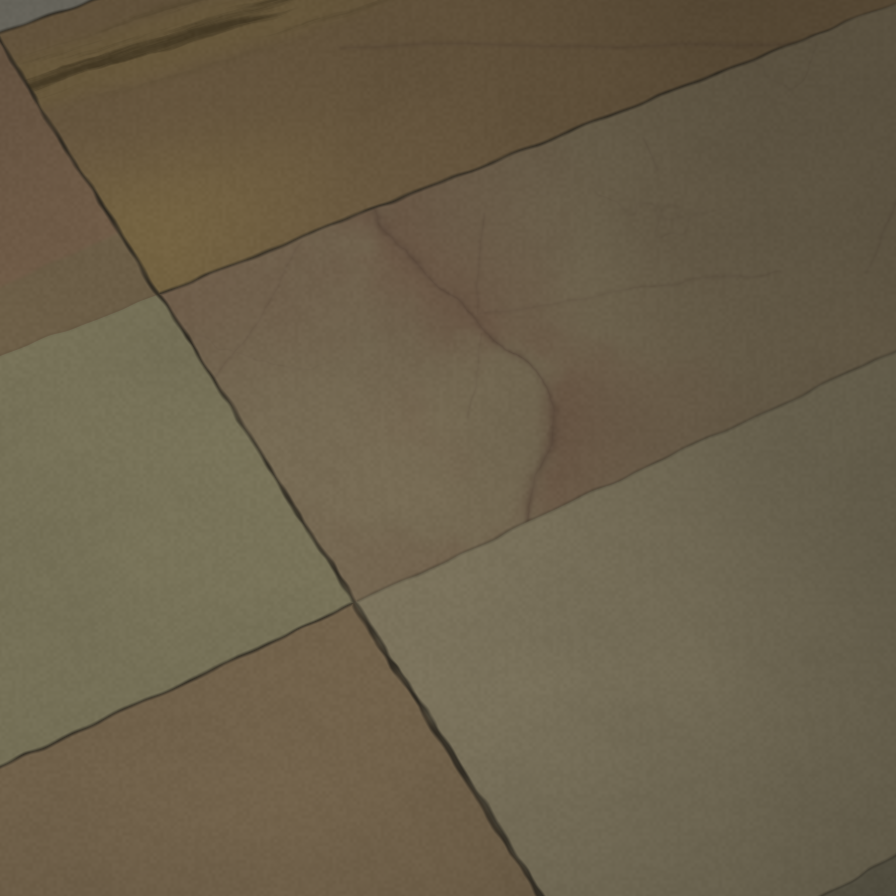
This texture is drawn by a Shadertoy shader. Its source:

```glsl
// Worn stone floor seen at an angle: one long joint crossed by a fan of row joints.
// Signed distances to the joints select each slab's colour; noise adds veins,
// streaks, grain and broken grout, and a soft falloff dims the far corner.

const float LONG_JOINT_X = 0.603;      // where the long joint meets the bottom edge
const float LONG_JOINT_LEAN = 0.634;   // leftward shift per unit of height
const float LONG_JOINT_WIDTH = 0.0028; // half widths
const float ROW_JOINT_WIDTH = 0.0015;
const float JOINT_SOFTNESS = 0.0022;
const float GRAIN = 0.022;
const vec3 GROUT = vec3(0.16, 0.145, 0.115);
const vec3 VEIN = vec3(0.30, 0.235, 0.195);
const vec3 BLUSH = vec3(0.425, 0.345, 0.275);
const vec3 OCHRE = vec3(0.46, 0.395, 0.25);
const vec3 STREAK = vec3(0.27, 0.225, 0.14);
const vec2 LIGHT_CENTRE = vec2(0.2, 0.35);

// Row joints, top to bottom: height at the long joint, grout strength on each side
const int ROWS = 4;
const float CROSSING[4] = float[4](0.961, 0.672, 0.327, -0.13);
const float LEFT_GROUT[4] = float[4](0.0, 0.12, 0.9, 0.3);
const float RIGHT_GROUT[4] = float[4](0.8, 0.85, 0.38, 0.45);

// Slab colours, top row to bottom row
const vec3 LEFT_STONE[5] = vec3[5](vec3(0.42, 0.41, 0.36), vec3(0.44, 0.36, 0.28),
    vec3(0.46, 0.44, 0.34), vec3(0.44, 0.378, 0.288), vec3(0.44, 0.378, 0.288));
const vec3 RIGHT_STONE[5] = vec3[5](vec3(0.45, 0.44, 0.40), vec3(0.43, 0.36, 0.26),
    vec3(0.455, 0.41, 0.322), vec3(0.475, 0.443, 0.355), vec3(0.40, 0.38, 0.31));

// Secondary cracks as start and end points
const int CRACKS = 6;
const vec4 CRACK[6] = vec4[6](vec4(0.34, 0.73, 0.24, 0.575), vec4(0.53, 0.65, 0.87, 0.70),
    vec4(0.53, 0.65, 0.54, 0.76), vec4(0.535, 0.63, 0.525, 0.53),
    vec4(1.0, 0.77, 0.965, 0.70), vec4(0.715, 0.84, 0.73, 0.81));

float hash(vec2 p) {
    return fract(sin(dot(p, vec2(127.1, 311.7))) * 43758.5453);
}

float noise(vec2 p) {
    vec2 i = floor(p), f = fract(p);
    f = f * f * (3.0 - 2.0 * f);
    return mix(mix(hash(i), hash(i + vec2(1, 0)), f.x),
               mix(hash(i + vec2(0, 1)), hash(i + vec2(1, 1)), f.x), f.y);
}

float fbm(vec2 p) {
    float sum = 0.0, amp = 0.5;
    for (int i = 0; i < 5; i++) {
        sum += amp * noise(p);
        p = mat2(1.6, 1.2, -1.2, 1.6) * p + 7.3;
        amp *= 0.5;
    }
    return sum;
}

float segmentDistance(vec2 p, vec2 a, vec2 b) {
    vec2 d = b - a;
    return length(p - a - d * clamp(dot(p - a, d) / dot(d, d), 0.0, 1.0));
}

float stroke(float d, float halfWidth, float softness) {
    return 1.0 - smoothstep(halfWidth - softness, halfWidth + softness, abs(d));
}

// Cracks and blush of the marbled slab
vec3 marble(vec3 stone, vec2 p) {
    vec2 q = p + 0.035 * (vec2(fbm(p * 14.0), fbm(p * 14.0 + 31.0)) - 0.48);
    float path = 0.42 + 0.2 * smoothstep(0.78, 0.52, q.y) - 0.03 * smoothstep(0.52, 0.42, q.y);
    float d = (q.x - path) * 0.8;
    float blush = exp(-abs(d) * 9.0) * smoothstep(0.3, 0.65, fbm(p * 9.0 + 4.0));
    blush += 0.7 * smoothstep(0.45, 0.15, p.x) * smoothstep(0.5, 0.7, p.y);
    stone = mix(stone, BLUSH, min(blush, 0.85));
    float vein = 0.6 * stroke(d, 0.001, 0.005) + 0.25 * stroke(d, 0.004, 0.016);
    for (int i = 0; i < CRACKS; i++) {
        float c = segmentDistance(mix(p, q, 0.6), CRACK[i].xy, CRACK[i].zw);
        vein = max(vein, 0.32 * stroke(c, 0.0005, 0.004));
    }
    float ridge = stroke(fbm(p * 6.0 + 17.0) - 0.5, 0.0, 0.018);
    vein = max(vein, 0.22 * ridge * smoothstep(0.45, 0.65, noise(p * 7.0)));
    return mix(stone, VEIN, vein * mix(0.55, 1.0, noise(p * 45.0)));
}

// Ochre bed and dark streaks of the layered slab
vec3 layers(vec3 stone, vec2 p) {
    float bed = p.y - 0.3 * p.x + 0.02 * (fbm(p * 9.0) - 0.5);
    stone = mix(stone, OCHRE, 0.75 * smoothstep(0.5, 0.1, p.x) * smoothstep(0.84, 0.68, bed));
    float band = smoothstep(0.85, 0.88, bed) * smoothstep(0.945, 0.91, bed) * smoothstep(0.55, 0.3, p.x);
    stone = mix(stone, OCHRE, 0.5 * band);
    stone = mix(stone, STREAK, 0.85 * band * smoothstep(0.42, 0.75, fbm(vec2(p.x * 5.0, bed * 75.0))));
    float thread = segmentDistance(p + 0.015 * fbm(p * 8.0), vec2(0.39, 0.955), vec2(0.9, 0.96));
    return mix(stone, VEIN, 0.35 * stroke(thread, 0.001, 0.005));
}

void mainImage(out vec4 fragColor, in vec2 fragCoord) {
    vec2 p = fragCoord / iResolution.xy;
    float pixel = 1.0 / iResolution.y;
    float softness = max(JOINT_SOFTNESS, pixel);
    vec2 q = p + 0.004 * (vec2(noise(p * 38.0), noise(p * 38.0 + 9.0)) - 0.5);

    // Rows: joints flatten with height
    float side = (q.x - LONG_JOINT_X + LONG_JOINT_LEAN * q.y) / length(vec2(1.0, LONG_JOINT_LEAN));
    float right = smoothstep(-pixel, pixel, side);
    float row = 0.0, grout = 0.0;
    float chips = noise(p * 75.0);
    vec3 leftStone = LEFT_STONE[0], rightStone = RIGHT_STONE[0];
    for (int i = 0; i < ROWS; i++) {
        float y = CROSSING[i], slope = 0.53 - 0.2 * y;
        float d = (q.y - y - slope * (q.x - LONG_JOINT_X + LONG_JOINT_LEAN * y)) / length(vec2(1.0, slope));
        float below = smoothstep(pixel, -pixel, d);
        row += below;
        leftStone = mix(leftStone, LEFT_STONE[i + 1], below);
        rightStone = mix(rightStone, RIGHT_STONE[i + 1], below);
        float strength = mix(LEFT_GROUT[i], RIGHT_GROUT[i] * smoothstep(1.15, 0.75, p.x * step(0.5, y)), right);
        grout = max(grout, strength * stroke(d, ROW_JOINT_WIDTH, softness) * mix(0.65, 1.0, chips));
    }

    // Slab markings
    float upper = clamp(1.0 - abs(row - 1.0), 0.0, 1.0);
    float middle = clamp(1.0 - abs(row - 2.0), 0.0, 1.0);
    float lowerBed = smoothstep(0.004, -0.004, q.y - 0.681 - 0.45 * q.x);
    leftStone = mix(leftStone, vec3(0.42, 0.365, 0.275), upper * lowerBed);
    rightStone = mix(rightStone, layers(rightStone, p), upper);
    rightStone = mix(rightStone, marble(rightStone, p), middle);
    vec3 color = mix(leftStone, rightStone, right);

    // Mottling, grain, then worn grout
    color *= 1.0 + 0.1 * (fbm(p * vec2(5.0, 8.0)) - 0.48);
    color += GRAIN * (noise(p * 260.0) - 0.5);
    float width = LONG_JOINT_WIDTH * mix(1.4, 0.75, smoothstep(0.2, 0.5, p.y)) * mix(0.5, 1.3, chips);
    grout = max(grout, stroke(side, width, softness) * mix(0.55, 0.95, noise(p * 50.0 + 3.0)));
    color = mix(color, GROUT, grout);

    color *= 1.01 - 0.25 * smoothstep(0.25, 1.05, distance(p, LIGHT_CENTRE));
    fragColor = vec4(color, 1.0);
}
```
